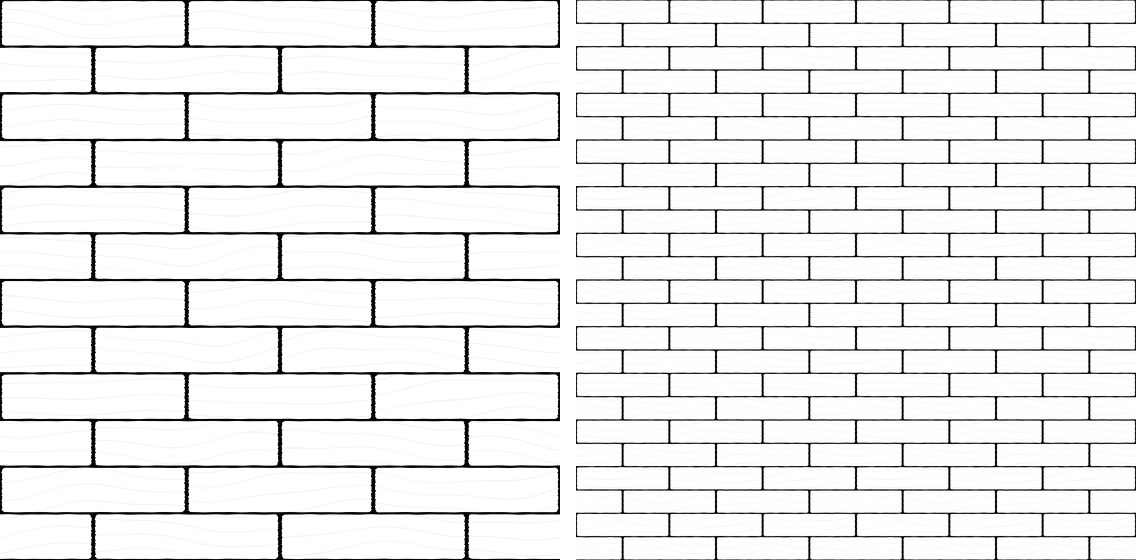
Left, the tile; right, the same tile 2 across and 2 down.
Write a WebGL 1 fragment shader that draws this pattern.

```glsl
precision highp float;
// Line-drawn plank wall: staggered white boards, rough black joints, faint wavy grain.

uniform vec2 u_resolution;

const vec2 BOARDS = vec2(3.0, 12.0);            // boards across and down
const vec2 HALF_GAP = vec2(0.0035, 0.0020);     // half joint width, canvas units
const vec2 WOBBLE = vec2(0.0009, 0.0004);       // edge roughness: ends, long sides
const vec2 WOBBLE_FREQ = vec2(760.0, 110.0);    // roughness along ends, long sides
const float CORNER = 0.006;                     // corner radius
const float SOFTNESS = 0.0011;                  // half width of the joint's edge ramp
const float GRAIN_LINES = 3.0;                  // grain lines per board
const float GRAIN_WIDTH = 0.0022;               // half width of a grain line
const float GRAIN_DEPTH = 0.045;                // darkness of the grain
const float INK = 0.02;
const float PAPER = 1.0;
const float TAU = 6.28318;

float hash(vec2 p) {
  return fract(sin(dot(p, vec2(127.1, 311.7))) * 4375.85);
}

// Irregular layered sines in about -1..1
float roughness(float t, float phase) {
  return 0.45 * sin(t + phase)
       + 0.35 * sin(t * 1.63 + phase * 2.3)
       + 0.30 * sin(t * 0.47 + phase * 3.1);
}

float roundedBox(vec2 p, vec2 halfSize, float radius) {
  vec2 q = abs(p) - halfSize + radius;
  return length(max(q, 0.0)) + min(max(q.x, q.y), 0.0) - radius;
}

// Contour lines of a sloped, gently bent field; uv spans one board
float grain(vec2 uv, vec2 id, float pixel) {
  float phaseA = TAU * hash(id + 3.7);
  float phaseB = TAU * hash(id + 8.2);
  float bend = mix(0.15, 0.5, hash(id + 5.1));
  float tilt = 0.8 * (hash(id + 1.9) - 0.5);
  float field = GRAIN_LINES * uv.y + hash(id + 6.4) + tilt * uv.x
    + bend * sin(TAU * 0.75 * uv.x + phaseA + 1.1 * uv.y)
    + 0.35 * bend * sin(TAU * 1.6 * uv.x + phaseB - 1.4 * uv.y);
  float dist = abs(fract(field) - 0.5) / (GRAIN_LINES * BOARDS.y);
  float strength = 0.8 + 0.2 * sin(TAU * uv.x + phaseB + 5.0 * uv.y);
  return strength * (1.0 - smoothstep(0.0, max(GRAIN_WIDTH, pixel), dist));
}

void main() {
  vec2 pos = gl_FragCoord.xy / u_resolution;
  float pixel = 1.0 / min(u_resolution.x, u_resolution.y);

  // Running bond: every other row shifts by half a board
  vec2 grid = pos * BOARDS;
  float row = floor(grid.y);
  grid.x += 0.5 * (1.0 - mod(row, 2.0));
  vec2 id = vec2(mod(floor(grid.x), BOARDS.x), row);
  vec2 uv = fract(grid);

  // Board outline, with separate roughness on each of its four sides
  vec2 p = (uv - 0.5) / BOARDS;
  vec2 side = step(0.0, p);
  float endPhase = TAU * hash(id + vec2(0.3 + 0.4 * side.x, 0.0));
  float longPhase = TAU * hash(id + vec2(0.0, 0.2 + 0.5 * side.y));
  vec2 shift = WOBBLE * vec2(roughness(p.y * WOBBLE_FREQ.x, endPhase),
                             roughness(p.x * WOBBLE_FREQ.y, longPhase));
  float dist = roundedBox(p + shift, 0.5 / BOARDS - HALF_GAP, CORNER);

  // Shade the board, then ink the joints
  float soft = max(SOFTNESS, 0.5 * pixel);
  float joint = smoothstep(-soft, soft, dist);
  float board = PAPER - GRAIN_DEPTH * grain(uv, id, pixel);
  gl_FragColor = vec4(vec3(mix(board, INK, joint)), 1.0);
}
```
